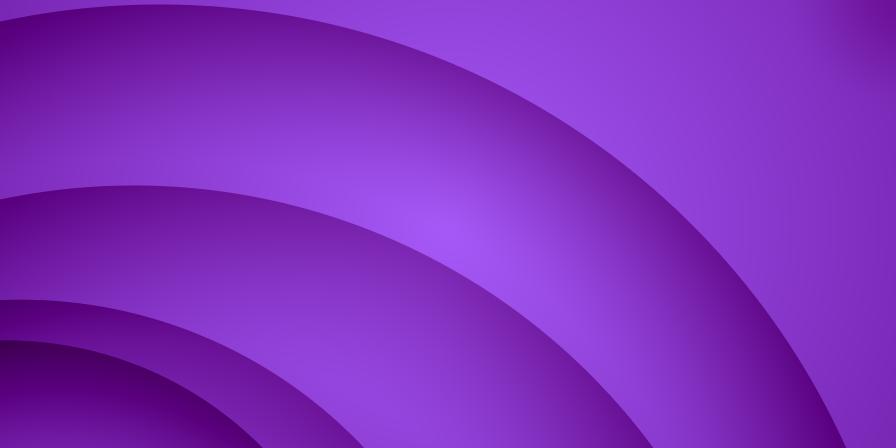
Give the GLSL for this background, as a Shadertoy shader.

```glsl
// Violet glow behind four overlapping discs, each with a soft inner rim shadow.

// Lengths are in canvas heights, origin at the lower left.
const vec3 GLOW_COLOR = vec3(0.65, 0.35, 0.97);
const vec3 GLOW_FADE = vec3(0.158, 0.180, 0.235);   // colour lost per unit distance
const vec2 GLOW_CENTER = vec2(1.003, 0.5);

const vec3 RIM_SHADE = vec3(0.150, 0.180, 0.250);   // colour lost at a disc rim
const float RIM_WIDTH = 0.35;
const float RIM_POWER = 1.3;

const vec3 CORNER_SHADE = vec3(0.05, 0.08, 0.11);
const vec2 CORNER = vec2(2.0, 1.0);
const float CORNER_RADIUS = 0.26;

// Discs from back to front: center x, center y, radius
const int DISC_COUNT = 4;
const vec3 DISCS[DISC_COUNT] = vec3[DISC_COUNT](
    vec3(0.357, -0.690, 1.680),
    vec3(0.299, -0.854, 1.440),
    vec3(0.047, -0.721, 1.052),
    vec3(0.013, -0.565, 0.805)
);

// Radial glow with a darker upper right corner
vec3 background(vec2 p) {
    vec3 color = GLOW_COLOR - GLOW_FADE * distance(p, GLOW_CENTER);
    float corner = 1.0 - smoothstep(0.0, CORNER_RADIUS, distance(p, CORNER));
    return color - CORNER_SHADE * corner;
}

// Shadow strength: one at the inner rim, zero outside and deep inside
float rimShadow(vec2 p, vec3 disc, float pixel) {
    float depth = disc.z - distance(p, disc.xy);
    float coverage = clamp(depth / pixel + 0.5, 0.0, 1.0);
    float fade = clamp(1.0 - max(depth, 0.0) / RIM_WIDTH, 0.0, 1.0);
    return coverage * pow(fade, RIM_POWER);
}

void mainImage(out vec4 fragColor, in vec2 fragCoord) {
    float pixel = 1.0 / iResolution.y;
    vec2 p = fragCoord * pixel;

    // Shadows accumulate where discs overlap
    float shadow = 0.0;
    for (int i = 0; i < DISC_COUNT; i++) {
        shadow += rimShadow(p, DISCS[i], pixel);
    }

    vec3 color = background(p) - RIM_SHADE * shadow;
    fragColor = vec4(clamp(color, 0.0, 1.0), 1.0);
}
```
